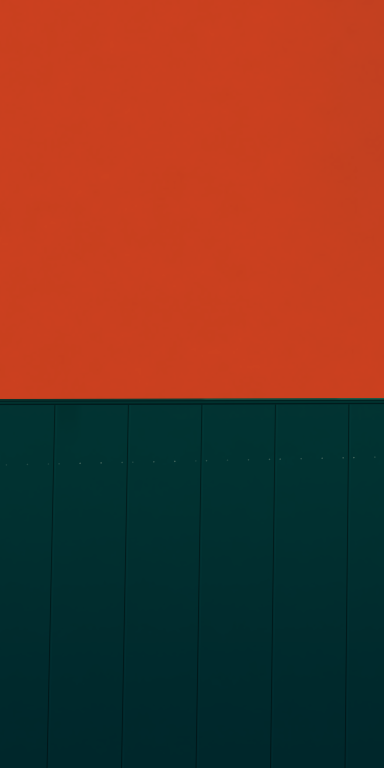
Give the GLSL for this texture, as a Shadertoy shader.

```glsl
// A flat orange wall above a dark teal panelled base, split by a thin metal trim.
// Panels come from one slanted repeat; rivets repeat inside each panel, and
// hashed value noise adds a trace of mottling. One unit is the canvas width.

const vec3 ORANGE       = vec3(0.792, 0.251, 0.120);
const vec3 ORANGE_SHADE = vec3(0.765, 0.250, 0.125);
const vec3 TEAL_TOP     = vec3(0.006, 0.202, 0.196);
const vec3 TEAL_BOTTOM  = vec3(0.000, 0.152, 0.168);
const vec3 TRIM_DARK    = vec3(0.005, 0.095, 0.100);
const vec3 TRIM_FACE    = vec3(0.005, 0.195, 0.185);
const vec3 LIP_DIM      = vec3(0.060, 0.190, 0.160);
const vec3 LIP_LIT      = vec3(0.090, 0.340, 0.270);
const vec3 RIVET_COLOR  = vec3(0.300, 0.430, 0.390);

const vec2  EDGE_HEIGHT   = vec2(0.9610, 0.9635); // left, right
const vec2  RIVET_HEIGHT  = vec2(0.7890, 0.8100); // left, right
const vec2  FIRST_SEAM    = vec2(0.1224, 0.1432); // foot, top
const vec2  PANEL_WIDTH   = vec2(0.1940, 0.1914); // foot, top
const float TRIM_DEPTH    = 0.0165;
const float SEAM_HALF     = 0.0013;
const float RIVET_RADIUS  = 0.0019;
const float RIVET_INSET   = 0.075;
const float RIVET_SPACING = 0.285; // fraction of a panel
const float GRAIN         = 0.010;

float hash(vec2 p) {
    vec3 q = fract(vec3(p.xyx) * 0.1031);
    q += dot(q, q.yzx + 33.33);
    return fract((q.x + q.y) * q.z);
}

float valueNoise(vec2 p) {
    vec2 cell = floor(p), f = fract(p);
    f = f * f * (3.0 - 2.0 * f);
    float low  = mix(hash(cell), hash(cell + vec2(1, 0)), f.x);
    float high = mix(hash(cell + vec2(0, 1)), hash(cell + vec2(1, 1)), f.x);
    return mix(low, high, f.y);
}

// Soft coverage of a shape whose signed distance is d.
float cover(float d, float px) {
    return 1.0 - smoothstep(-0.6 * px, 0.6 * px, d);
}

vec3 wall(vec2 p) {
    return mix(ORANGE, ORANGE_SHADE, smoothstep(0.65, 1.0, p.x) * smoothstep(0.9, 1.7, p.y));
}

vec3 panels(vec2 p, float edge, float px) {
    float rise = p.y / edge;
    vec3 col = mix(TEAL_BOTTOM, TEAL_TOP, smoothstep(-0.1, 1.05, rise));

    // Faint shadow hanging under the trim
    float streak = smoothstep(0.14, 0.16, p.x) * (1.0 - smoothstep(0.19, 0.22, p.x));
    col *= 1.0 - 0.07 * streak * smoothstep(0.82, 0.95, p.y);

    // Slanted seams with a thin lit side
    float width = mix(PANEL_WIDTH.x, PANEL_WIDTH.y, rise);
    float u = (p.x - mix(FIRST_SEAM.x, FIRST_SEAM.y, rise)) / width;
    float seam = (u - floor(u + 0.5)) * width;
    col *= 1.0 - 0.42 * cover(abs(seam) - SEAM_HALF, px);
    col *= 1.0 + 0.07 * cover(abs(seam - 0.005) - SEAM_HALF, px);

    // Four rivets across each panel
    float panel = floor(u);
    float slot = clamp(floor((fract(u) - RIVET_INSET) / RIVET_SPACING + 0.5), 0.0, 3.0);
    float dx = (fract(u) - RIVET_INSET - slot * RIVET_SPACING) * width;
    float dy = p.y - mix(RIVET_HEIGHT.x, RIVET_HEIGHT.y, p.x);
    float glint = mix(0.25, 0.9, hash(vec2(panel, slot) + 17.0));
    return mix(col, RIVET_COLOR, glint * cover(length(vec2(dx, dy)) - RIVET_RADIUS, px));
}

vec3 trim(float x, float depth, float px) {
    // The lip catches more light toward the right, stepping at its joints
    float light = 0.25 * smoothstep(0.0, 0.5, x)
                + 0.40 * smoothstep(0.52, 0.54, x)
                + 0.35 * smoothstep(0.87, 0.89, x);
    vec3 col = mix(TRIM_FACE, mix(LIP_DIM, LIP_LIT, light), cover(depth - 0.0040, px));
    col = mix(col, TRIM_DARK, 0.7 * cover(abs(depth - 0.0060) - 0.0015, px));
    return mix(col, TRIM_DARK, 0.9 * cover(abs(depth - 0.0145) - 0.0020, px));
}

void mainImage(out vec4 fragColor, in vec2 fragCoord) {
    vec2 p = fragCoord / iResolution.xy * vec2(1.0, 2.0);
    float px = 2.0 / iResolution.y;
    float edge = mix(EDGE_HEIGHT.x, EDGE_HEIGHT.y, p.x);
    float depth = edge - p.y;

    // Base, then trim, then wall
    vec3 col = panels(p, edge, px);
    col = mix(col, trim(p.x, depth, px), cover(depth - TRIM_DEPTH, px));
    col = mix(col, wall(p), cover(depth, px));

    // Light mottling
    float mottle = 0.6 * valueNoise(p * 24.0) + 0.4 * valueNoise(p * 110.0) - 0.5;
    col *= 1.0 + 2.0 * GRAIN * mottle;
    fragColor = vec4(col, 1.0);
}
```
